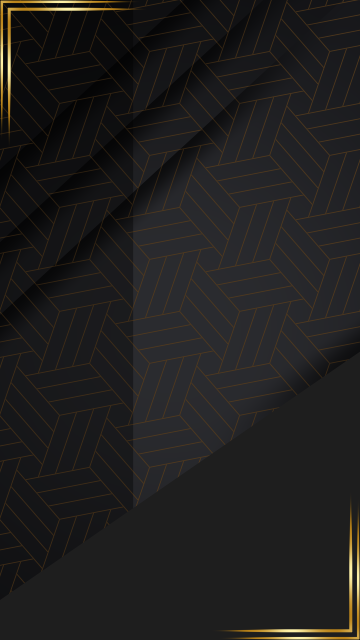
This background is drawn by a Shadertoy shader. Its source:

```glsl
// Dark panels with a woven pattern of thin bronze lines, soft diagonal shadows,
// a plain wedge below and gold corner brackets. The weave is a hexagonal lattice
// with three striped parallelograms per node; all lengths are in canvas widths.

const vec3 GLOW_COLOR   = vec3(0.165, 0.168, 0.183);
const vec3 FAR_COLOR    = vec3(0.088, 0.090, 0.102);
const vec3 WEDGE_COLOR  = vec3(0.118, 0.117, 0.117);
const vec3 BRONZE       = vec3(0.33, 0.23, 0.11);
const vec3 GOLD         = vec3(0.72, 0.50, 0.08);
const vec3 GOLD_SHINE   = vec3(1.00, 0.95, 0.66);

const vec2  GLOW_CENTER    = vec2(0.47, 0.86);
const vec2  WEAVE_ORIGIN   = vec2(0.4155, 0.7685);
const float WEAVE_PITCH    = 0.2888;   // spacing of lattice nodes
const float WEAVE_TWIST    = 0.192;    // strip rotation in radians
const float LINE_HALF      = 0.0013;
const float SIDE_PANEL_X   = 0.370;
const float SIDE_DARKEN    = 0.62;
const float FOLD_SLOPE     = 0.92;
const float FOLD_START     = 0.903;    // height of the lowest fold at the left
const float FOLD_STEP      = 0.202;
const float FOLD_SHADOW    = 0.09;
const float WEDGE_SLOPE    = 0.69;
const float WEDGE_START    = 0.111;
const float BRACKET_LENGTH = 0.39;
const float PI = 3.14159;

float fill(float d, float px) {
    return 1.0 - smoothstep(-0.6 * px, 0.6 * px, d);
}

float bell(float x) {
    return exp(-x * x);
}

// Signed distance below a rising line
float belowLine(vec2 p, float slope, float start) {
    return (slope * p.x + start - p.y) / sqrt(1.0 + slope * slope);
}

// Four parallel strip lines of one parallelogram, in units of the pitch
float stripLines(vec2 p, float angle) {
    vec2 along = vec2(cos(angle), sin(angle));
    vec2 q = vec2(dot(p, along), dot(p, vec2(-along.y, along.x)));
    float radius = inversesqrt(3.0);
    float skew = tan(PI / 6.0);
    float rise = radius * sin(PI / 3.0 - WEAVE_TWIST);
    float run = radius * cos(PI / 3.0 - WEAVE_TWIST) + rise * skew;
    float level = clamp(round(q.y * 3.0 / rise), 0.0, 3.0) * rise / 3.0;
    float left = -level * skew;
    return length(q - vec2(clamp(q.x, left, left + run), level));
}

// Distance to the weave, searching the nodes around p
float weave(vec2 p) {
    p = (p - WEAVE_ORIGIN) / WEAVE_PITCH;
    vec2 stepA = vec2(sqrt(0.75), 0.5);
    float column = round(p.x / stepA.x);
    float row = round(p.y - column * stepA.y);
    float d = 10.0;
    for (int i = -1; i <= 1; i++)
    for (int j = -1; j <= 1; j++) {
        vec2 node = (column + float(i)) * stepA + vec2(0.0, row + float(j));
        for (int k = 0; k < 3; k++)
            d = min(d, stripLines(p - node, WEAVE_TWIST + float(k) * 2.0 * PI / 3.0));
    }
    return d * WEAVE_PITCH;
}

// Tapered gold bar running along x from a corner
void goldBar(inout vec3 color, vec2 p, float inset, float halfWidth, float px) {
    float t = (p.x - inset) / BRACKET_LENGTH;
    float taper = 1.0 - smoothstep(0.45, 1.0, t);
    float cover = fill(abs(p.y - inset) - halfWidth * mix(0.3, 1.0, taper), px);
    cover *= step(-halfWidth, p.x - inset) * (1.0 - smoothstep(0.7, 1.0, t));
    float shine = min(bell((t - 0.42) / 0.17) + 0.35 * bell(t / 0.06), 1.0);
    color = mix(color, mix(GOLD, GOLD_SHINE, shine), cover);
}

void bracket(inout vec3 color, vec2 p, float px) {
    goldBar(color, p, 0.0050, 0.0035, px);
    goldBar(color, p.yx, 0.0050, 0.0035, px);
    goldBar(color, p, 0.0255, 0.0042, px);
    goldBar(color, p.yx, 0.0255, 0.0042, px);
}

void mainImage(out vec4 fragColor, in vec2 fragCoord) {
    float px = 1.0 / iResolution.x;
    vec2 p = fragCoord * px;
    float top = iResolution.y * px;

    // Glowing backdrop and darker side panel
    float falloff = smoothstep(0.12, 1.15, length(p - GLOW_CENTER));
    vec3 color = mix(GLOW_COLOR, FAR_COLOR, falloff);
    float shade = mix(1.0, SIDE_DARKEN, fill(p.x - SIDE_PANEL_X, px));

    // Diagonal folds, each with a soft shadow to the lower right
    float strength = 0.68 * (1.0 - smoothstep(0.5, 1.0, p.x));
    for (int i = 0; i < 3; i++) {
        float d = belowLine(p, FOLD_SLOPE, FOLD_START + FOLD_STEP * float(i));
        float foldShadow = 1.0 - strength * (1.0 - smoothstep(0.0, FOLD_SHADOW, d));
        shade *= mix(foldShadow, 0.83, fill(d, px));
    }

    // Shadow above the right part of the wedge
    float wedge = belowLine(p, WEDGE_SLOPE, WEDGE_START);
    shade *= 1.0 - 0.6 * smoothstep(0.55, 1.0, p.x) * smoothstep(-0.09, 0.0, wedge);
    color *= shade;

    // Woven lines, then the plain wedge over them
    float lines = fill(weave(p) - LINE_HALF, px);
    color = mix(color, BRONZE * mix(0.5, 1.0, shade), 0.8 * lines);
    color = mix(color, WEDGE_COLOR, fill(-wedge, px));

    // Gold brackets in two opposite corners
    bracket(color, vec2(p.x, top - p.y), px);
    bracket(color, vec2(1.0 - p.x, p.y), px);
    fragColor = vec4(color, 1.0);
}
```
